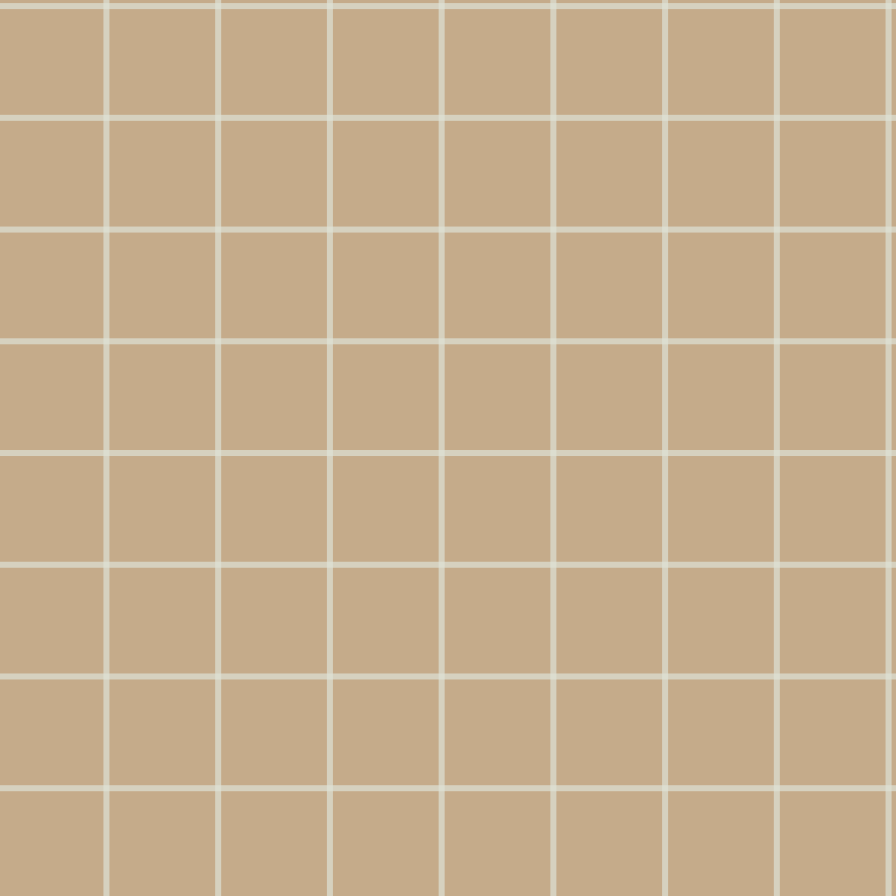
Give the GLSL for this pattern, as a WebGL 2 fragment shader.

```glsl
#version 300 es
precision highp float;
// Draws a tan windowpane check of thin, translucent pale lines.

uniform vec2 u_resolution;
out vec4 fragColor;

const vec3 TAN_GROUND = vec3(0.772, 0.670, 0.540);
const vec3 PALE_LINE = vec3(0.870, 0.885, 0.840);
const float LINE_OPACITY = 0.70;
const float CELL_SIZE = 0.1247;                  // about eight cells per side
const float LINE_WIDTH = 0.0067;
const vec2 GRID_ORIGIN = vec2(0.4929, 0.4944);   // a crossing near the centre

// Distance from a coordinate to the nearest line centre.
float lineDistance(float coord, float origin, float period) {
    float offset = coord - origin;
    return abs(offset - period * round(offset / period));
}

// Share of a pixel covered by a line of the given width.
float lineCoverage(float dist, float width, float pixel) {
    return clamp(0.5 + (0.5 * width - dist) / pixel, 0.0, 1.0);
}

// Lays one translucent stripe over the colour beneath.
vec3 layStripe(vec3 under, vec3 tint, float opacity, float coverage) {
    return mix(under, tint, opacity * coverage);
}

void main() {
    vec2 uv = gl_FragCoord.xy / u_resolution;
    vec2 pixel = 1.0 / u_resolution;

    float vertical = lineCoverage(lineDistance(uv.x, GRID_ORIGIN.x, CELL_SIZE), LINE_WIDTH, pixel.x);
    float horizontal = lineCoverage(lineDistance(uv.y, GRID_ORIGIN.y, CELL_SIZE), LINE_WIDTH, pixel.y);

    // The two layers overlap, so crossings come out lighter.
    vec3 color = layStripe(TAN_GROUND, PALE_LINE, LINE_OPACITY, horizontal);
    color = layStripe(color, PALE_LINE, LINE_OPACITY, vertical);

    fragColor = vec4(color, 1.0);
}
```
